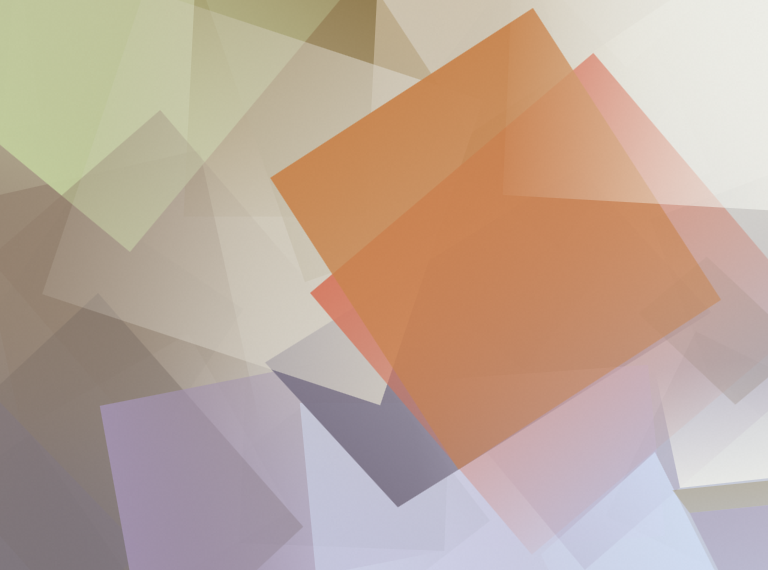
This background is drawn by a WebGL 2 fragment shader. Its source:

```glsl
#version 300 es
precision highp float;
// Overlapping translucent paper sheets over a soft colour field.
// Each sheet is a parallelogram whose opacity fades along its first side;
// faint hashed squares add extra facets. Units: canvas height, y up.

#define FIELD_TIGHTNESS 10.0
#define FACET_COUNT 16
#define FACET_OPACITY 0.10
#define FACET_SIZE 0.36
#define GRAIN 0.006

uniform vec2 u_resolution;
out vec4 fragColor;

const vec3 CREAM = vec3(0.84, 0.82, 0.78);
const vec3 WHITE = vec3(0.93, 0.93, 0.91);
const vec3 GREEN = vec3(0.76, 0.80, 0.62);
const vec3 OLIVE = vec3(0.55, 0.46, 0.28);
const vec3 TAN = vec3(0.66, 0.61, 0.48);
const vec3 BROWN = vec3(0.56, 0.48, 0.41);
const vec3 UMBER = vec3(0.46, 0.41, 0.38);
const vec3 SLATE = vec3(0.49, 0.46, 0.53);
const vec3 MAUVE = vec3(0.64, 0.58, 0.69);
const vec3 LILAC = vec3(0.80, 0.79, 0.88);
const vec3 SKY = vec3(0.83, 0.88, 0.96);
const vec3 CORAL = vec3(0.83, 0.46, 0.36);
const vec3 ORANGE = vec3(0.78, 0.52, 0.31);

vec2 p;
vec3 col;
vec4 field = vec4(0.0);

float hash(vec2 v) {
  vec3 q = fract(v.xyx * vec3(0.1031, 0.1030, 0.0973));
  q += dot(q, q.yzx + 33.33);
  return fract((q.x + q.y) * q.z);
}

// Adds one weighted colour to the background field
void glow(vec2 centre, vec3 tint) {
  vec2 d = p - centre;
  field += vec4(tint, 1.0) * exp(-FIELD_TIGHTNESS * dot(d, d));
}

// Blends a sheet; opacity runs from near to far along fadeSide
void sheet(vec2 corner, vec2 fadeSide, vec2 otherSide, vec3 tint, float near, float far) {
  vec2 uv = inverse(mat2(fadeSide, otherSide)) * (p - corner);
  vec2 inside = clamp(min(uv, 1.0 - uv) / fwidth(uv) + 0.5, 0.0, 1.0);
  float opacity = mix(near, far, clamp(uv.x, 0.0, 1.0));
  col = mix(col, tint, opacity * inside.x * inside.y);
}

void main() {
  p = gl_FragCoord.xy / u_resolution.y;

  // Soft background field
  glow(vec2(0.0, 0.5), vec3(0.60, 0.53, 0.46));
  glow(vec2(0.05, 0.0), vec3(0.50, 0.47, 0.49));
  glow(vec2(0.1, 1.0), vec3(0.74, 0.73, 0.61));
  glow(vec2(0.65, 0.95), vec3(0.74, 0.66, 0.53));
  glow(vec2(1.25, 0.9), vec3(0.91, 0.91, 0.88));
  glow(vec2(0.55, 0.55), vec3(0.82, 0.80, 0.74));
  glow(vec2(0.75, 0.05), LILAC);
  glow(vec2(1.2, 0.1), vec3(0.78, 0.82, 0.90));
  glow(vec2(1.25, 0.4), vec3(0.80, 0.78, 0.77));
  col = field.rgb / field.a;

  // Faint scattered facets
  for (int i = 0; i < FACET_COUNT; i++) {
    float id = float(i);
    vec2 corner = vec2(1.35 * hash(vec2(id, 1.0)), hash(vec2(id, 2.0)));
    float angle = 6.2832 * hash(vec2(id, 3.0));
    vec2 side = FACET_SIZE * vec2(cos(angle), sin(angle));
    vec3 tint = mix(col, vec3(hash(vec2(id, 4.0)) > 0.5 ? 1.0 : 0.3), 0.6);
    sheet(corner, side, vec2(-side.y, side.x), tint, FACET_OPACITY, 0.0);
  }

  // Upper left: brown, olive, tan and green
  sheet(vec2(-0.05, 0.647), vec2(0.11, -0.5), vec2(0.40, 0.09), BROWN, 0.55, 0.0);
  sheet(vec2(0.662, 1.02), vec2(-0.02, -0.4), vec2(-0.32, 0.0), OLIVE, 0.95, 0.15);
  sheet(vec2(0.535, 0.505), vec2(0.36, 0.127), vec2(-0.21, 0.6), TAN, 0.5, 0.0);
  sheet(vec2(0.655, 1.026), vec2(0.45, 0.30), vec2(0.17, -0.26), CREAM, 0.6, 0.3);
  sheet(vec2(0.228, 0.558), vec2(0.42, 0.504), vec2(-0.40, 0.33), GREEN, 0.95, 0.25);
  sheet(vec2(0.281, 0.807), vec2(0.30, -0.35), vec2(-0.30, -0.26), BROWN, 0.4, 0.0);

  // Lower left: umber, mauve and lilac
  sheet(vec2(0.172, 0.486), vec2(-0.3, -0.28), vec2(0.36, -0.41), UMBER, 0.4, 0.2);
  sheet(vec2(-0.02, 0.315), vec2(-0.2, -0.2), vec2(0.27, -0.28), SLATE, 0.35, 0.1);
  sheet(vec2(0.175, 0.288), vec2(0.55, 0.108), vec2(0.065, -0.36), MAUVE, 0.9, 0.0);
  sheet(vec2(0.526, 0.293), vec2(0.35, 0.0), vec2(0.03, -0.32), SKY, 0.45, 0.0);

  // Centre: dark slate under a large cream sheet
  sheet(vec2(0.698, 0.11), vec2(0.55, 0.342), vec2(-0.233, 0.254), SLATE, 0.95, 0.1);
  sheet(vec2(0.667, 0.289), vec2(-0.593, 0.195), vec2(0.18, 0.535), CREAM, 0.85, 0.15);

  // Lower right: pale layers
  sheet(vec2(1.137, 0.36), vec2(-0.42, -0.03), vec2(0.03, -0.3), LILAC, 0.6, 0.0);
  sheet(vec2(1.026, 0.0), vec2(-0.25, 0.3), vec2(0.45, 0.39), MAUVE, 0.3, 0.0);
  sheet(vec2(1.149, 0.207), vec2(-0.2, -0.18), vec2(0.126, -0.25), SKY, 0.75, 0.2);
  sheet(vec2(1.193, 0.144), vec2(-0.044, 0.207), vec2(0.2, 0.022), WHITE, 0.85, 0.0);
  sheet(vec2(1.18, 0.14), vec2(0.03, -0.04), vec2(0.2, 0.02), TAN, 0.5, 0.4);
  sheet(vec2(1.21, 0.1), vec2(0.08, -0.16), vec2(0.2, 0.02), MAUVE, 0.45, 0.3);

  // Coral and orange sheets, veiled by white on the right
  sheet(vec2(0.544, 0.486), vec2(0.389, -0.459), vec2(0.497, 0.421), CORAL, 0.9, 0.08);
  sheet(vec2(1.29, 0.29), vec2(-0.17, 0.16), vec2(0.12, 0.1), BROWN, 0.25, 0.1);
  sheet(vec2(0.474, 0.688), vec2(0.33, -0.512), vec2(0.461, 0.298), ORANGE, 0.95, 0.5);
  sheet(vec2(1.404, 0.628), vec2(-0.522, 0.03), vec2(0.02, 0.45), WHITE, 0.85, 0.04);

  col += GRAIN * (hash(floor(p * 380.0)) - 0.5);
  fragColor = vec4(col, 1.0);
}
```
